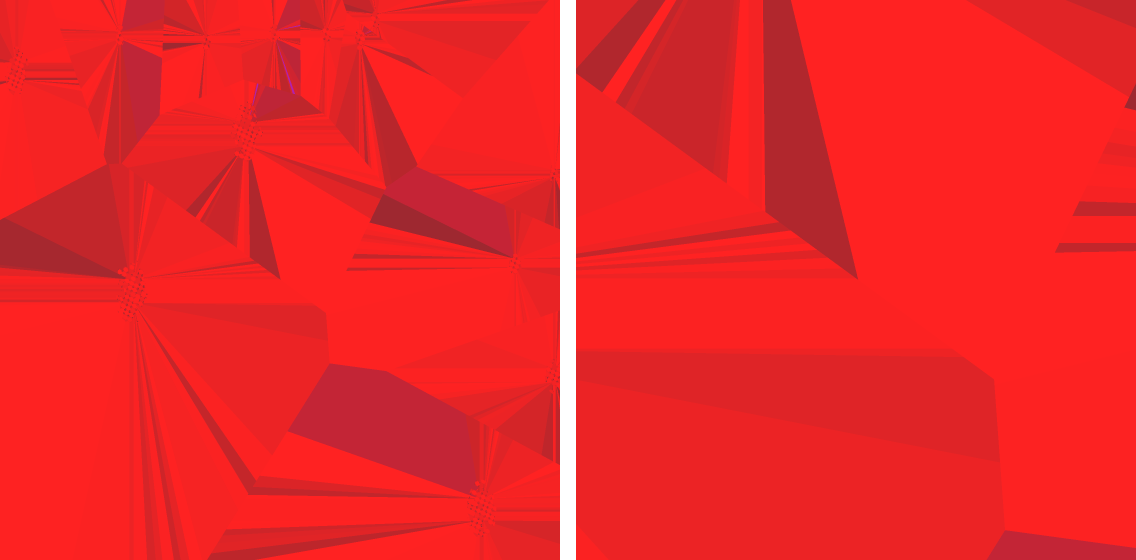
Left, the full canvas; right, a detail of the centre.
This background is drawn by a Shadertoy shader. Its source:

```glsl
// Red Voronoi facets, each split into broad flat rays fanning out of a grainy core.
const float TAU = 6.2831853;
const int SEEDS = 13;
const int TOP_SEEDS = 7;              // small cells crowding the upper edge
const int LEFT_SEEDS = 2;             // large cells on the left
const float RAYS = 12.0;              // three per quarter turn: thin, broad, thin
const float AXIS_BUNCHING = 0.42;     // narrows the rays next to the axes
const float SLICES = 5.0;             // thin slices inside a split ray
const float SPLIT_THIN = 0.6;
const float SPLIT_BROAD = 0.35;
const vec3 TONE_STEP = vec3(0.515, 0.118, 0.25); // per cell, per ray, start
const float TONE_DEPTH = 0.78;
const float CRIMSON_FROM = 0.86;
const vec2 CORE = vec2(0.028, 0.058);
const vec2 SLAB = vec2(0.004, 0.022); // half extent of the parallel stripes
const float GRAIN = 105.0;
const int SAMPLES = 3;
const vec3 BRIGHT = vec3(1.0, 0.133, 0.133);
const vec3 DARK = vec3(0.50, 0.165, 0.205);
const vec3 CRIMSON = vec3(0.79, 0.14, 0.23);
const vec3 VIOLET = vec3(0.70, 0.13, 0.68);

float hash(vec2 p) {
    vec3 q = fract(vec3(p.xyx) * 0.1031);
    q += dot(q, q.yzx + 33.33);
    return fract((q.x + q.y) * q.z);
}

// Cell centre in xy, core scale in z.
vec3 seedAt(int i) {
    float k = float(i);
    if (i < TOP_SEEDS)
        return vec3(0.03 + 0.2 * k - 0.0155 * k * k,
                    0.88 + 0.05 * min(k, 1.0) + 0.045 * max(k - 5.0, 0.0)
                    + 0.02 * (hash(vec2(k, 8.0)) - 0.5),
                    i == 0 ? 0.7 : 0.3);
    k -= float(TOP_SEEDS);
    if (i < TOP_SEEDS + LEFT_SEEDS)
        return vec3(0.44 - 0.205 * k, 0.76 - 0.28 * k, 0.95);
    k -= float(LEFT_SEEDS);
    float inset = mod(k, 2.0) * (0.04 + 0.03 * k);
    return vec3(0.99 - inset, 0.69 - 0.14 * k - 0.02 * k * k, 0.3 + 0.065 * k * k);
}

// Maps an even 0..1 value to mostly bright reds with a dark tail.
vec3 redTone(float h) {
    return mix(BRIGHT, DARK, TONE_DEPTH * pow(clamp(h, 0.0, 1.0), 2.8));
}

// Skewed mesh with dark specks.
vec3 grainColor(vec2 p, vec2 cell) {
    vec2 f = abs(fract(p) - 0.5);
    float tone = 0.6 * hash(cell + 17.0);
    tone = max(tone, 0.6 * step(0.43, f.y));
    float speck = step(length(f - vec2(0.5, 0.42)), 0.22);
    return redTone(max(tone, speck * (0.55 + 0.45 * hash(cell + 5.0))));
}

// Parallel stripes running straight out of the core, on some sides only.
vec3 stripeColor(float across, float side) {
    float wide = hash(vec2(floor(across * 85.0) + 60.0, side));
    float thin = hash(vec2(floor(across * 260.0) + 200.0, side + 9.0));
    float striped = step(0.4, hash(vec2(side, 77.0)));
    return redTone(0.3 + striped * (0.25 * wide + 0.4 * pow(thin, 4.0)));
}

vec3 rayColor(vec2 dir, float id) {
    float turn = atan(dir.y, dir.x) / TAU;
    turn += 0.025 * sin(TAU * (turn + hash(vec2(id, 21.0))));
    float w = turn * RAYS + AXIS_BUNCHING * sin(4.0 * TAU * turn);
    float ray = mod(floor(w), RAYS);
    float f = fract(w);
    float place = mod(ray, 3.0);
    bool broad = place == 1.0;
    vec2 key = vec2(ray + 1.0, id * 7.0 + 2.0);
    float h = fract(dot(TONE_STEP, vec3(id, ray, 1.0)));

    // Uneven slices: one wide face, then ever thinner ones toward the axis.
    if (place == 0.0 || (broad && hash(key + 40.0) < 0.5)) f = 1.0 - f;
    float slice = 0.0;
    if (hash(key) < (broad ? SPLIT_BROAD : SPLIT_THIN))
        slice = floor(f * f * f * SLICES);
    vec3 color = redTone(slice > 0.0 ? 0.92 * hash(key + slice * 13.0) : h);

    if (broad && h > CRIMSON_FROM) {
        color = mix(color, CRIMSON, slice > 0.0 ? 0.4 : 0.7);
        if (slice == 3.0) color = VIOLET;
    }
    return color;
}

vec3 facets(vec2 uv) {
    // Nearest seed owns the point.
    float nearest = 1e9, id = 0.0, size = 1.0;
    vec2 p = vec2(0.0);
    for (int i = 0; i < SEEDS; i++) {
        vec3 s = seedAt(i);
        vec2 d = uv - s.xy;
        if (dot(d, d) < nearest) {
            nearest = dot(d, d);
            p = d;
            id = float(i);
            size = s.z;
        }
    }

    // Ragged grain core.
    float r = length(p / (CORE * size));
    vec2 mesh = mat2(1.0, 0.5, -0.35, 1.0) * p * GRAIN;
    vec2 cell = floor(mesh) + id * 31.0 + 90.0;
    if (r < 1.15 && hash(cell) > r * r * 0.75) return grainColor(mesh, cell);

    // Stripes beside the core, rays beyond its corners.
    vec2 slab = SLAB * size;
    vec2 dir = p - clamp(p, -slab, slab);
    if (dir.y == 0.0) return stripeColor(p.y, id + 30.0 * step(0.0, p.x));
    if (dir.x == 0.0) return redTone(0.35 + 0.25 * hash(vec2(id, step(0.0, p.y))));
    return rayColor(dir, id);
}

void mainImage(out vec4 fragColor, in vec2 fragCoord) {
    vec3 sum = vec3(0.0);
    for (int k = 0; k < SAMPLES * SAMPLES; k++) {
        vec2 offset = (vec2(k % SAMPLES, k / SAMPLES) + 0.5) / float(SAMPLES) - 0.5;
        sum += facets((fragCoord + offset) / iResolution.xy);
    }
    fragColor = vec4(sum / float(SAMPLES * SAMPLES), 1.0);
}
```
